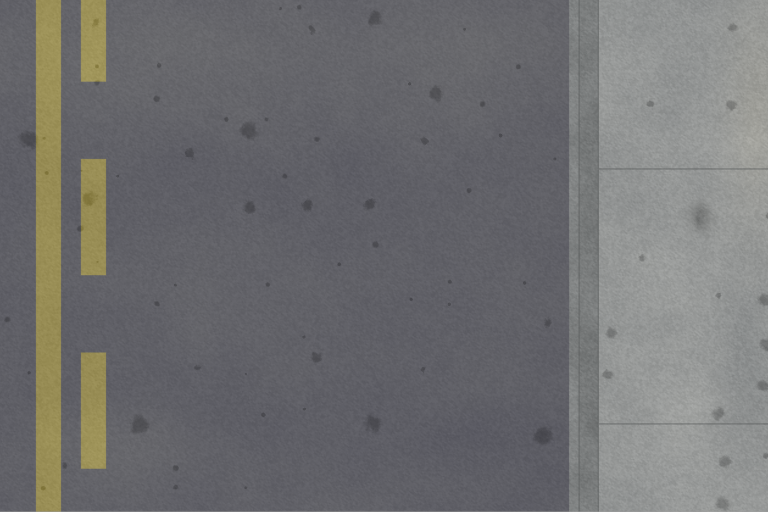
Reproduce this texture procedurally as a Shadertoy shader.

```glsl
// Worn road seen from above: asphalt with a solid and a dashed yellow line,
// a narrow kerb and jointed concrete paving on the right. Flat bands come
// from distance functions; mottling, grain and stains from value noise.

const float ASPECT = 1.5;
const float GUTTER_X = 1.1115;
const float KERB_X = 1.1310;
const float PAVING_X = 1.1685;

float hash(vec2 p) {
    vec3 q = fract(vec3(p.xyx) * 0.1031);
    q += dot(q, q.yzx + 33.33);
    return fract((q.x + q.y) * q.z);
}

float noise(vec2 p) {
    vec2 cell = floor(p), f = fract(p);
    f = f * f * (3.0 - 2.0 * f);
    return mix(mix(hash(cell), hash(cell + vec2(1, 0)), f.x),
               mix(hash(cell + vec2(0, 1)), hash(cell + vec2(1, 1)), f.x), f.y);
}

// Layered noise centred on zero
float fbm(vec2 p) {
    float sum = 0.0, amp = 0.5;
    for (int i = 0; i < 5; i++) {
        sum += amp * (noise(p) - 0.5);
        p = mat2(1.6, 1.2, -1.2, 1.6) * p + 7.3;
        amp *= 0.55;
    }
    return sum;
}

float boxDist(vec2 p, vec2 halfSize) {
    vec2 d = abs(p) - halfSize;
    return length(max(d, 0.0)) + min(max(d.x, d.y), 0.0);
}

float fill(float dist, float aa) {
    return 1.0 - smoothstep(-aa, aa, dist);
}

float hairline(float dist, float width, float aa) {
    return fill(abs(dist) - width, aa);
}

float glow(vec2 p, vec2 centre, vec2 radius) {
    vec2 d = (p - centre) / radius;
    return exp(-dot(d, d));
}

// Irregular dark specks, at most one per grid cell
float specks(vec2 p, float cells, float density, float radius) {
    vec2 g = p * cells, id = floor(g);
    vec2 centre = 0.3 + 0.4 * vec2(hash(id + 3.1), hash(id + 17.7));
    float size = radius * (0.5 + hash(id + 41.3));
    float d = length(fract(g) - centre) + 0.16 * fbm(p * 90.0);
    return step(hash(id + 8.9), density) * (1.0 - smoothstep(size * 0.4, size, d));
}

// Fine diagonal grain
float grain(vec2 p) {
    vec2 q = mat2(0.8, 0.6, -0.6, 0.8) * p;
    return noise(q * vec2(210.0, 330.0)) + 0.5 * noise(p * 420.0) - 0.75;
}

vec3 asphalt(vec2 p) {
    float tone = 0.30 + 0.55 * fbm(p * vec2(3.0, 4.5) + 2.0) + 0.35 * fbm(p * 13.0);
    tone += 0.42 * glow(p, vec2(0.36, 0.88), vec2(0.48, 0.22));
    tone += 0.32 * glow(p, vec2(0.95, 0.90), vec2(0.32, 0.18));
    tone += 0.38 * glow(p, vec2(0.23, 0.13), vec2(0.17, 0.09));
    tone += 0.22 * glow(p, vec2(0.46, 0.45), vec2(0.20, 0.15));
    tone -= 0.20 * glow(p, vec2(0.90, 0.14), vec2(0.35, 0.08));
    vec3 col = mix(vec3(0.352, 0.352, 0.385), vec3(0.415, 0.416, 0.430), tone);
    col += 0.035 * grain(p);
    col *= 1.0 - 0.20 * specks(p, 9.0, 0.20, 0.13);
    return col * (1.0 - 0.22 * specks(p + 4.0, 28.0, 0.06, 0.16));
}

vec3 paving(vec2 p) {
    float tone = 0.42 + 0.9 * fbm(p * 6.0 + 5.0) + 0.5 * fbm(p * 22.0);
    tone += 0.40 * glow(p, vec2(1.34, 0.42), vec2(0.10, 0.30));
    tone += 0.30 * glow(p, vec2(1.46, 0.78), vec2(0.08, 0.17));
    tone -= 0.40 * glow(p, vec2(1.45, 0.35), vec2(0.05, 0.22));
    vec3 col = mix(vec3(0.545, 0.555, 0.555), vec3(0.625, 0.632, 0.625), tone);
    col += vec3(0.030, 0.022, 0.004) * glow(p, vec2(1.48, 0.78), vec2(0.06, 0.2));
    col += 0.055 * grain(p);
    float stain = glow(p, vec2(1.369, 0.578), vec2(0.022, 0.026));
    col *= 1.0 - stain * (0.20 + 0.35 * fbm(p * 60.0));
    return col * (1.0 - 0.20 * specks(p + 1.7, 13.0, 0.24, 0.15));
}

vec3 kerb(vec2 p) {
    return vec3(0.475, 0.485, 0.485) + 0.10 * fbm(p * 18.0) + 0.055 * grain(p);
}

void mainImage(out vec4 fragColor, in vec2 fragCoord) {
    vec2 p = fragCoord / iResolution.xy * vec2(ASPECT, 1.0);
    float aa = 0.75 / iResolution.y;

    // Road and its painted lines
    vec3 col = asphalt(p);
    float solid = abs(p.x - 0.0947) - 0.0245;
    float dashY = mod(p.y - 0.198 + 0.189, 0.378) - 0.189;
    float dashed = boxDist(vec2(p.x - 0.1826, dashY), vec2(0.0245, 0.1135));
    vec3 paint = vec3(0.610, 0.565, 0.335) + 1.1 * (col - vec3(0.38, 0.38, 0.405));
    col = mix(col, paint, 0.97 * fill(min(solid, dashed), aa));

    // Gutter, kerb and paving bands
    vec3 stone = kerb(p);
    col = mix(col, stone + 0.025, fill(GUTTER_X - p.x, aa));
    col = mix(col, stone, fill(KERB_X - p.x, aa));
    col = mix(col, paving(p), fill(PAVING_X - p.x, aa));

    // Dark seams along the kerb and across the slabs
    float seam = max(hairline(p.x - KERB_X, 0.001, aa), hairline(p.x - PAVING_X, 0.001, aa));
    float jointY = mod(p.y - 0.172 + 0.249, 0.498) - 0.249;
    seam = max(seam, hairline(jointY, 0.001, aa) * fill(PAVING_X - p.x, aa));
    col = mix(col, vec3(0.36, 0.37, 0.37), 0.75 * seam);

    // Pale lower rim
    col = mix(col, vec3(0.62), 0.5 * fill(p.y - 0.0018, aa));
    fragColor = vec4(clamp(col, 0.0, 1.0), 1.0);
}
```
